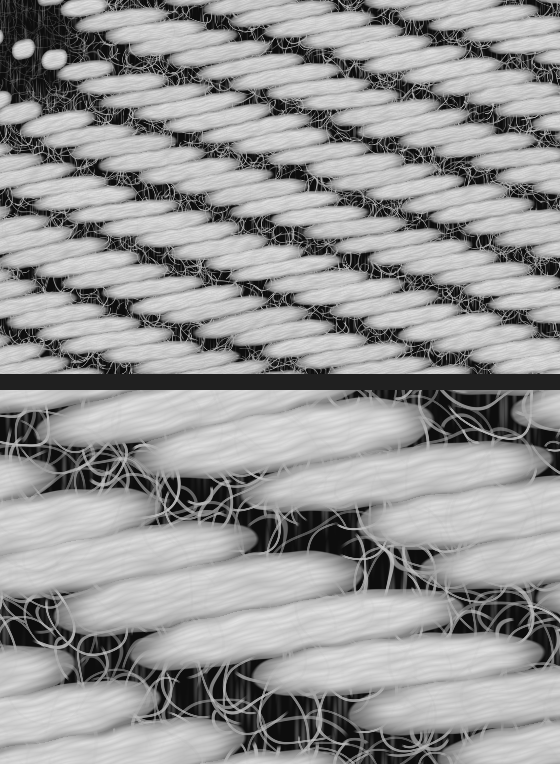
Top: the whole. Bottom: its middle third, enlarged.
Write a Shadertoy shader that draws this texture.

```glsl
// Close view of a worn twill weave: plump pale yarns step down to the right in
// diagonal bands over dark upright threads, with curly loose hairs in the gaps.
// Yarns are a sheared lattice of superellipses; hairs are arcs scattered by cell.

const float ROW_STEP = 0.0428;    // height of one yarn row
const float ROW_SLOPE = 0.135;    // rise of the yarns to the right
const float ROW_SHIFT = 0.088;    // sideways step from row to row
const float BAND_STEP = 0.352;    // distance between bands along a row
const vec2 ANCHOR = vec2(0.762, 0.451);
const vec2 WORN_SPOT = vec2(0.04, 0.90);

struct Yarn {
    float height;   // 1 on the ridge, 0 at the outline
    float halfWidth;
    vec2 local;     // position along and across the yarn
    vec2 id;
};

vec2 hash2(vec2 p) {
    vec3 q = fract(p.xyx * vec3(0.1031, 0.1030, 0.0973));
    q += dot(q, q.yzx + 33.33);
    return fract((q.xx + q.yz) * q.zy);
}

// Distance to the nearest jittered cell point
float cellular(vec2 p) {
    vec2 cell = floor(p);
    float nearest = 4.0;
    for (int y = -1; y <= 1; y++)
    for (int x = -1; x <= 1; x++) {
        vec2 c = cell + vec2(x, y);
        vec2 d = c + hash2(c) - p;
        nearest = min(nearest, dot(d, d));
    }
    return sqrt(nearest);
}

// Layered sines for gentle irregularity
vec2 waver(vec2 p, float frequency) {
    vec2 q = p * frequency;
    return sin(q.yx * vec2(1.0, 1.3) + vec2(0.4, 2.1))
         + 0.5 * sin(q.xy * 2.3 + q.yx * 1.1 + vec2(3.0, 0.7));
}

// Highest yarn at p among the neighbouring rows
Yarn topYarn(vec2 p) {
    Yarn top = Yarn(-9.0, 1.0, vec2(0.0), vec2(0.0));
    float baseLine = ANCHOR.y - ROW_SLOPE * ANCHOR.x;
    float nearestRow = round((baseLine - p.y + ROW_SLOPE * p.x) / ROW_STEP);
    for (int j = -1; j <= 1; j++) {
        float row = nearestRow + float(j);
        float start = ANCHOR.x + ROW_SHIFT * row;
        float band = round((p.x - start) / BAND_STEP);
        vec2 id = vec2(row, band) + 60.0;
        vec2 jitter = hash2(id) - 0.5;
        vec2 size = hash2(id + 31.0) - 0.5;

        vec2 center = vec2(start + band * BAND_STEP, 0.0);
        center.y = baseLine - row * ROW_STEP + ROW_SLOPE * center.x;
        float intact = smoothstep(0.12, 0.36, distance(center, WORN_SPOT));
        float halfLength = mix(0.034, 0.142, intact) * (1.0 + 0.16 * size.x);
        float halfWidth = 0.0262 * (1.0 + 0.16 * size.y);

        vec2 local = p - center - jitter * vec2(0.022, 0.006);
        local.y -= (ROW_SLOPE + 0.05 * size.x) * local.x;
        vec2 q = abs(local / vec2(halfLength, halfWidth));
        float height = 1.0 - pow(q.x, 3.2) - q.y * q.y;
        if (height > top.height) top = Yarn(height, halfWidth, local, id);
    }
    return top;
}

// Coverage of one layer of curved hairs, one arc per cell
float hairLayer(vec2 p, float scale, float seed, float halfWidth, float pixel) {
    vec2 q = p * scale + seed * 7.3;
    vec2 cell = floor(q);
    float cover = 0.0;
    for (int y = -1; y <= 1; y++)
    for (int x = -1; x <= 1; x++) {
        vec2 c = cell + vec2(x, y);
        vec2 shape = hash2(c + seed * 19.0);
        vec2 d = q - c - hash2(c + seed * 43.0);
        float turn = 6.283 * shape.y;
        float radius = mix(0.2, 0.95, shape.x);
        float len = max(length(d), 0.001);
        float arc = smoothstep(-0.1, 0.1, dot(d / len, vec2(cos(turn), sin(turn))) + shape.x - 0.6);
        float gap = abs(len - radius) / scale;
        float stroke = 1.0 - smoothstep(halfWidth - 0.5 * pixel, halfWidth + 0.5 * pixel, gap);
        cover = max(cover, arc * stroke * mix(0.5, 1.0, shape.y));
    }
    return cover;
}

// Dark upright threads behind the yarns
float warpTone(vec2 p) {
    float fine = cellular(p * vec2(170.0, 17.0));
    float broad = cellular(p * vec2(48.0, 6.0) + 9.0);
    return 0.05 + 0.24 * smoothstep(0.55, 0.05, fine) * smoothstep(0.1, 0.7, broad);
}

float yarnTone(Yarn yarn) {
    vec2 l = yarn.local;
    float tone = mix(0.43, 0.80, smoothstep(-0.1, 0.72, yarn.height));
    tone += 0.035 * l.y / yarn.halfWidth;
    float fibre = cellular(vec2(l.x * 24.0, (l.y - 0.12 * l.x) * 210.0) + yarn.id * 17.0);
    return tone + 0.12 * (0.42 - fibre) + 0.04 * (hash2(yarn.id + 5.0).x - 0.5);
}

void mainImage(out vec4 fragColor, in vec2 fragCoord) {
    float pixel = 1.0 / iResolution.y;
    vec2 p = fragCoord * pixel;
    Yarn yarn = topYarn(p + 0.003 * waver(p, 9.0) + 0.0007 * waver(p, 90.0));

    // Yarns over the dark threads
    float edge = 1.5 * pixel / yarn.halfWidth;
    float tone = mix(warpTone(p), yarnTone(yarn), smoothstep(-edge, edge, yarn.height));

    // Loose hairs, dense in the gaps and faint on the yarns
    float amount = mix(0.85, 0.1, smoothstep(-0.05, 0.5, yarn.height));
    amount *= smoothstep(0.06, 0.3, distance(p, WORN_SPOT)) * 0.8 + 0.2;
    for (int i = 0; i < 5; i++) {
        float seed = float(i) + 1.0;
        vec2 bent = p + 0.006 * waver(p + seed, 38.0);
        float hair = hairLayer(bent, 11.0 + 2.5 * seed, seed, 0.0012, pixel);
        tone = mix(tone, 0.58 + 0.04 * seed, hair * amount);
    }
    fragColor = vec4(vec3(clamp(tone, 0.0, 1.0)), 1.0);
}
```
